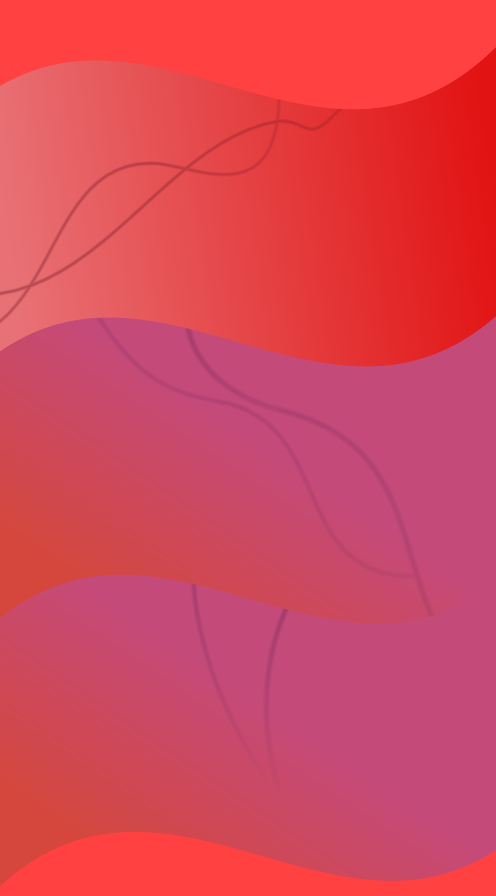
Give the GLSL for this background, as a WebGL 2 fragment shader.

```glsl
#version 300 es
precision highp float;
// Stacked wavy bands with diagonal gradients and faint flowing hairlines.

uniform vec2 u_resolution;
out vec4 fragColor;

const vec3 SCARLET = vec3(1.0, 0.255, 0.255);
const vec3 ROSE    = vec3(0.91, 0.445, 0.46);
const vec3 CRIMSON = vec3(0.885, 0.075, 0.075);
const vec3 BRICK   = vec3(0.835, 0.28, 0.24);
const vec3 ORCHID  = vec3(0.768, 0.29, 0.48);
const vec3 DARK_RED  = vec3(0.45, 0.08, 0.14);
const vec3 DARK_PLUM = vec3(0.50, 0.18, 0.35);

const float BAND_STEP = 51.85;
const int SEGMENTS = 20;

// Height of a wave's edge: a cubic with one crest and one trough.
float waveEdge(float x, float index) {
    float s = (x - 45.3 - 2.58 * index) / 25.9;
    return 17.1 + BAND_STEP * index + 4.93 * s * (1.5 - 0.5 * s * s);
}

// Coverage of everything below the given wave.
float belowWave(vec2 p, float index, float pixel) {
    return smoothstep(-0.6 * pixel, 0.6 * pixel, p.y - waveEdge(p.x, index));
}

vec2 bezier(vec2 a, vec2 b, vec2 c, vec2 d, float t) {
    float u = 1.0 - t;
    return u * u * (u * a + 3.0 * t * b) + t * t * (3.0 * u * c + t * d);
}

// Soft stroke along a cubic curve; strength runs from fade.x to fade.y.
float stroke(vec2 p, vec2 a, vec2 b, vec2 c, vec2 d, float width, vec2 fade) {
    float nearest = 1e4;
    float along = 0.0;
    vec2 start = a;
    for (int i = 1; i <= SEGMENTS; i++) {
        vec2 end = bezier(a, b, c, d, float(i) / float(SEGMENTS));
        vec2 span = end - start;
        float h = clamp(dot(p - start, span) / dot(span, span), 0.0, 1.0);
        float dist = length(p - start - h * span);
        if (dist < nearest) {
            nearest = dist;
            along = (float(i - 1) + h) / float(SEGMENTS);
        }
        start = end;
    }
    return (1.0 - smoothstep(0.0, width, nearest)) * mix(fade.x, fade.y, along);
}

// Diagonal blend shared by the two lower bands.
vec3 duskGradient(vec2 p) {
    float t = p.x / 80.0 + (106.8 - p.y) / 54.0;
    return mix(BRICK, ORCHID, clamp(t, 0.0, 1.0));
}

float upperLines(vec2 p, float width) {
    float ink = stroke(p, vec2(0.0, 64.8), vec2(11.7, 55.2), vec2(12.9, 32.9), vec2(30.5, 32.9), width, vec2(0.38));
    ink = max(ink, stroke(p, vec2(30.5, 32.9), vec2(38.7, 32.9), vec2(55.9, 43.4), vec2(56.3, 19.5), width, vec2(0.38, 0.2)));
    ink = max(ink, stroke(p, vec2(0.0, 59.2), vec2(22.3, 55.9), vec2(35.2, 27.7), vec2(56.3, 24.4), width, vec2(0.42, 0.32)));
    return max(ink, stroke(p, vec2(56.3, 24.4), vec2(62.9, 24.4), vec2(61.5, 29.6), vec2(69.0, 21.5), width, vec2(0.32, 0.25)));
}

float middleLines(vec2 p, float width) {
    float ink = stroke(p, vec2(19.5, 63.4), vec2(27.0, 75.1), vec2(32.9, 78.9), vec2(43.4, 80.8), width, vec2(0.25));
    ink = max(ink, stroke(p, vec2(43.4, 80.8), vec2(68.1, 84.5), vec2(57.5, 116.2), vec2(83.3, 116.2), width, vec2(0.28, 0.15)));
    ink = max(ink, stroke(p, vec2(37.8, 65.5), vec2(39.4, 75.1), vec2(48.1, 80.5), vec2(56.3, 82.6), 1.2 * width, vec2(0.45, 0.25)));
    return max(ink, stroke(p, vec2(56.3, 82.6), vec2(81.0, 88.7), vec2(79.8, 106.8), vec2(86.9, 124.0), 1.2 * width, vec2(0.32, 0.22)));
}

float lowerLines(vec2 p, float width) {
    float left = stroke(p, vec2(39.0, 117.0), vec2(39.9, 133.8), vec2(48.1, 149.1), vec2(55.2, 159.6), width, vec2(0.42, 0.0));
    float right = stroke(p, vec2(58.0, 122.0), vec2(52.1, 135.0), vec2(52.8, 149.1), vec2(57.0, 162.0), 1.1 * width, vec2(0.5, 0.0));
    return max(left, right);
}

void main() {
    // The canvas is 100 units wide; y grows downward from the top edge.
    vec2 p = vec2(gl_FragCoord.x, u_resolution.y - gl_FragCoord.y) * 100.0 / u_resolution.x;
    float pixel = 100.0 / u_resolution.x;

    // Each band carries its own gradient and hairlines.
    float blend = clamp((p.x - 0.15 * (p.y - 42.0)) / 100.0, 0.0, 1.0);
    vec3 upper = mix(mix(ROSE, CRIMSON, blend), DARK_RED, upperLines(p, max(0.6, pixel)));
    vec3 middle = mix(duskGradient(p), DARK_PLUM, middleLines(p, max(0.85, pixel)));
    vec3 lower = mix(duskGradient(p - vec2(0.0, BAND_STEP)), DARK_PLUM, lowerLines(p, max(0.85, pixel)));

    // Lower bands overlap the ones above.
    vec3 color = mix(SCARLET, upper, belowWave(p, 0.0, pixel));
    color = mix(color, middle, belowWave(p, 1.0, pixel));
    color = mix(color, lower, belowWave(p, 2.0, pixel));
    color = mix(color, SCARLET, belowWave(p, 3.0, pixel));
    fragColor = vec4(color, 1.0);
}
```
